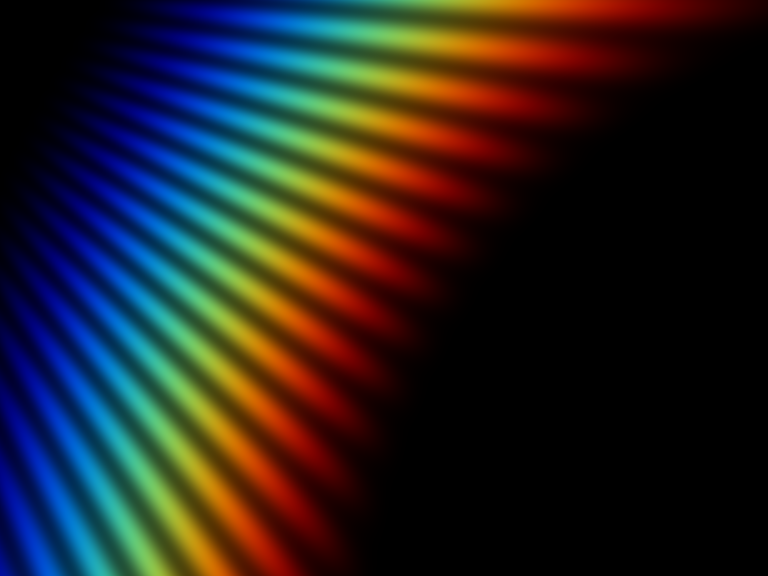
Give the GLSL for this background, as a Shadertoy shader.

```glsl
// A broad rainbow arc on black, crossed by soft rays that fan out from the upper left.

// Smooth overlapping bumps of red, green and blue across the arc.
vec3 spectrum(float inward) {
    vec3 offset = abs(inward - vec3(0.141, 0.002, -0.138)) / 0.284;
    return 0.5 + 0.5 * cos(3.14159 * min(offset, 1.0));
}

void mainImage(out vec4 fragColor, in vec2 fragCoord) {
    vec2 p = fragCoord / iResolution.y;

    // Signed distance from the green middle of the arc, positive toward red.
    float inward = 1.606 - distance(p, vec2(1.833, -0.155));
    vec3 arcColor = vec3(0.83, 0.79, 0.83) * spectrum(inward);

    // Evenly spaced rays around a fan point beyond the upper left corner.
    vec2 fromFan = p - vec2(-0.417, 1.078);
    float angle = atan(-fromFan.y, fromFan.x);
    float ray = 0.5 + 0.5 * cos(93.5 * (angle - 0.0605));

    fragColor = vec4(arcColor * mix(0.41, 1.0, ray), 1.0);
}
```
